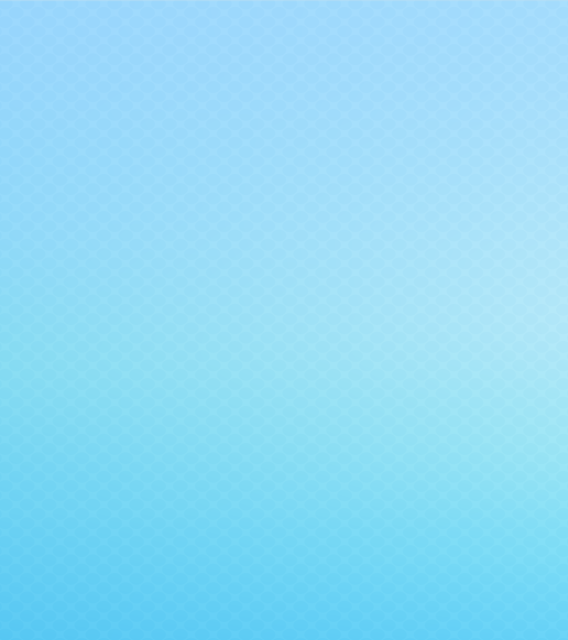
A Shadertoy shader for this background:

```glsl
// Pale sky gradient, azure at the foot and lavender blue at the top, glowing on
// the right. Two vertical colour ramps are blended across the canvas, then
// covered with a faint staggered lattice of oval dots and a thin top edge.

// Blend five colours upward; the inner three sit at the heights in stops.
vec3 ramp(float y, vec3 stops, vec3 foot, vec3 low, vec3 middle, vec3 high, vec3 top) {
    vec3 color = mix(foot, low, clamp(y / stops.x, 0.0, 1.0));
    color = mix(color, middle, smoothstep(stops.x - 0.03, stops.y + 0.03, y));
    color = mix(color, high, smoothstep(stops.y - 0.03, stops.z + 0.03, y));
    return mix(color, top, smoothstep(stops.z - 0.03, 1.0, y));
}

// Coverage of an oval dot repeated on a rectangular grid.
float dotGrid(vec2 p, vec2 period, float blur) {
    vec2 cell = (fract(p / period + 0.5) - 0.5) * period;
    float d = (length(cell / vec2(0.0115, 0.0092)) - 1.0) * 0.0102;
    return 1.0 - smoothstep(-blur, blur, d);
}

void mainImage(out vec4 fragColor, in vec2 fragCoord) {
    vec2 uv = fragCoord / iResolution.xy;
    float pixel = 1.0 / iResolution.y;

    // Background ramps for the left and right sides
    vec3 left = ramp(uv.y, vec3(0.20, 0.43, 0.68),
        vec3(0.345, 0.785, 0.955), vec3(0.430, 0.825, 0.955),
        vec3(0.530, 0.863, 0.950), vec3(0.575, 0.850, 0.980), vec3(0.600, 0.840, 0.990));
    vec3 right = ramp(uv.y, vec3(0.13, 0.31, 0.50),
        vec3(0.405, 0.825, 0.970), vec3(0.490, 0.865, 0.965),
        vec3(0.620, 0.900, 0.960), vec3(0.705, 0.908, 0.975), vec3(0.648, 0.866, 0.990));
    vec3 color = mix(left, right, uv.x);

    // Staggered dots, slightly darker than the lattice between them
    vec2 period = vec2(0.0342, 0.0290);
    vec2 p = (uv - vec2(0.3754, 0.632)) * vec2(iResolution.x / iResolution.y, 1.0);
    float blur = max(0.0012, 0.75 * pixel);
    float dots = max(dotGrid(p, period, blur), dotGrid(p + 0.5 * period, period, blur));
    color += mix(vec3(0.012, 0.007, 0.003), vec3(-0.008, -0.005, -0.003), dots);

    // Thin pale line along the top
    float edge = smoothstep(0.9985 - pixel, 0.9985 + pixel, uv.y);
    color = mix(color, vec3(0.73, 0.87, 0.95), 0.6 * edge);

    fragColor = vec4(color, 1.0);
}
```
